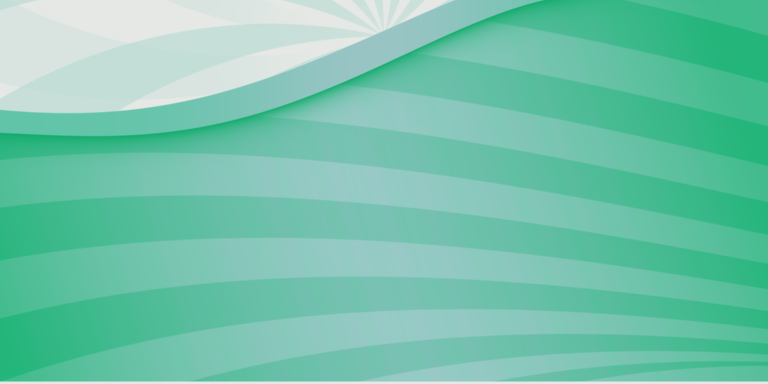
Reproduce this background procedurally as a Shadertoy shader.

```glsl
// Green backdrop of fanned curved bands, crossed at the upper left by a ribbon
// with a soft shadow; pale overlapping petals show above it. Every border is a
// polynomial in x, and the petals are two twisted angular waves.
#define BAND_LIGHT 0.29
#define SHADOW_FALLOFF 36.0
#define SHADOW_STRENGTH 0.95
#define HUB vec2(1.0, 0.905)
#define ARMS 14.0
#define TWIST 0.38
#define STREAK 0.008
#define SLANT 0.32
#define RIM 0.0065

const vec3 GREEN = vec3(0.14, 0.71, 0.48);
const vec3 TEAL = vec3(0.47, 0.76, 0.70);
const vec3 HIGHLIGHT = vec3(0.88, 0.87, 0.95);
const vec3 SHADE = vec3(0.05, 0.67, 0.41);
const vec3 RIBBON_GREEN = vec3(0.38, 0.77, 0.66);
const vec3 RIBBON_PALE = vec3(0.60, 0.77, 0.77);
const vec3 MINT = vec3(0.76, 0.87, 0.84);
const vec3 OFF_WHITE = vec3(0.90, 0.91, 0.90);

// Depths of the ribbon borders below the top; straight beyond x = 1.45.
float ribbonTop(float x) {
    float t = min(x, 1.45);
    float d = 0.286 + t * (0.0916 + t * (-0.201 + t * (-0.2547 + t * 0.158)));
    return d - 0.25 * (x - t);
}

float ribbonBottom(float x) {
    float t = min(x, 1.45);
    float d = 0.346 + t * (0.0437 + t * (0.0861 + t * (-0.5602 + t * 0.2514)));
    return d - 0.25 * (x - t);
}

// Depth of the j-th band border; u runs from 0 to 1 across the canvas.
float bandEdge(float j, float u) {
    float base = 0.4167 + u * (-0.203 + u * (0.574 - 0.176 * u));
    float spacing = 0.1172 - 0.037 * u;
    float spread = 0.0068 + u * (-0.0211 + 0.0096 * u);
    return base + j * (spacing + j * spread);
}

// 1 on light bands, 0 on dark ones: each border flips the tone.
float bands(float depth, float u, float px) {
    float light = 1.0;
    for (int i = -5; i <= 8; i++) {
        float below = smoothstep(-px, px, depth - bandEdge(float(i), u));
        light = mix(light, 1.0 - light, below);
    }
    return light;
}

// Petals swirling out of the hub, crossed by fainter ones of opposite twist.
vec3 pinwheel(vec2 p, float px) {
    vec2 d = p - HUB;
    float r = max(length(d), 0.001);
    float angle = atan(d.y, -d.x);
    float blur = ARMS * px / r;
    float petal = smoothstep(-blur, blur, sin(ARMS * (angle + TWIST * r)));
    float cross = smoothstep(-blur, blur, sin(ARMS * (angle - TWIST * r) + 0.75));
    cross *= smoothstep(0.15, 0.45, r);
    float tint = mix(0.35 * cross, 0.85 + 0.15 * cross, petal);
    return mix(OFF_WHITE, MINT, tint * (1.0 - 0.5 * exp(-14.0 * r)));
}

void mainImage(out vec4 fragColor, in vec2 fragCoord) {
    vec2 p = fragCoord / iResolution.xy * vec2(2.0, 1.0);
    float px = 1.0 / iResolution.y;
    float depth = 1.0 - p.y;
    float u = 0.5 * p.x;

    // Sheen: pale along a tilted axis, green toward both sides
    float slant = p.x - SLANT * depth;
    float side = min(abs(slant - 0.78) / 1.05, 1.0);
    float sheen = 1.0 - pow(side, 1.45);
    vec3 color = mix(GREEN, TEAL, sheen);

    // Fanned bands with faint slanted streaks
    float gain = BAND_LIGHT * (0.55 + 0.45 * sheen);
    color = mix(color, HIGHLIGHT, gain * bands(depth, u, px));
    float streaks = sin(slant * 53.0 + 2.0 * sin(slant * 9.0));
    streaks += 0.6 * sin(slant * 113.0 + 3.0 * depth);
    color += STREAK * streaks * (0.4 + 0.6 * sheen) * vec3(1.0, -0.4, 0.6);

    // Ribbon shadow
    float low = depth - ribbonBottom(p.x);
    color = mix(color, SHADE, SHADOW_STRENGTH * exp(-SHADOW_FALLOFF * max(low, 0.0)));

    // Ribbon, palest near the hub
    float pale = exp(-6.0 * pow(p.x - 0.98, 2.0));
    vec3 ribbon = mix(RIBBON_GREEN, RIBBON_PALE, pale);
    color = mix(ribbon, color, smoothstep(-px, px, low));

    // Petals above the ribbon
    float high = depth - ribbonTop(p.x);
    color = mix(pinwheel(p, px), color, smoothstep(-px, px, high));

    // Thin pale rim along the bottom
    color = mix(OFF_WHITE, color, smoothstep(-px, px, p.y - RIM));

    fragColor = vec4(color, 1.0);
}
```
